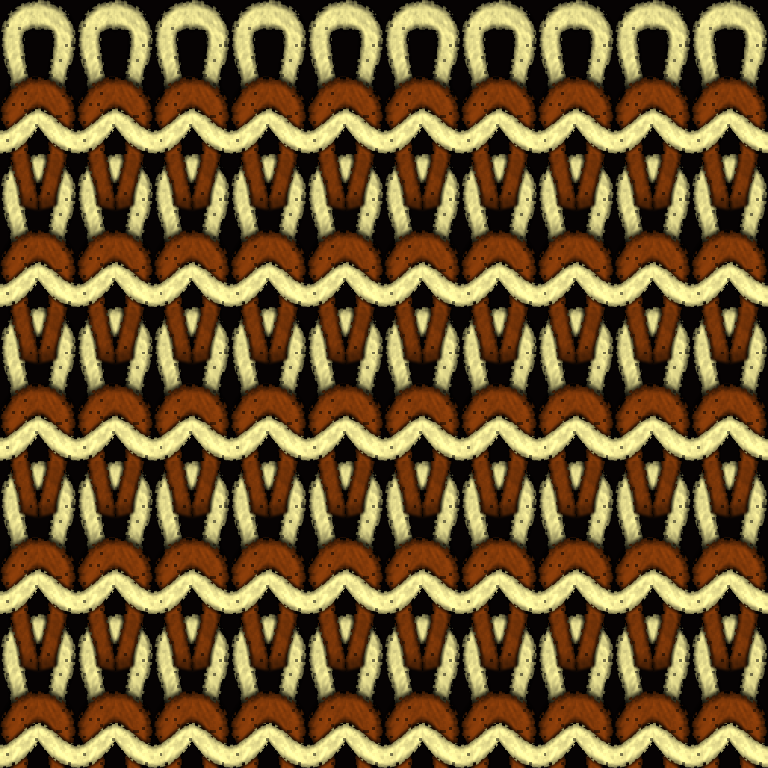
Write a three.js fragment shader that draws this pattern.

```glsl
varying vec2 vUv;

#define COLUMNS 10.0
#define ROWS 5.0
#define GRAIN 26.0
#define FUZZ 0.28
#define SPECKS 0.035
#define HEAD 0.48
#define CREAM vec3(0.97, 0.93, 0.60)
#define BROWN vec3(0.53, 0.235, 0.04)
#define GROUND vec3(0.025, 0.012, 0.012)

float hash(vec2 p) {
  return fract(sin(dot(p, vec2(127.1, 311.7))) * 43758.5453);
}

float noise(vec2 p) {
  vec2 i = floor(p);
  vec2 f = fract(p);
  f = f * f * (3.0 - 2.0 * f);
  return mix(mix(hash(i), hash(i + vec2(1.0, 0.0)), f.x),
             mix(hash(i + vec2(0.0, 1.0)), hash(i + 1.0), f.x), f.y);
}

// Signed position across a loop of yarn: 0 on its axis, +-1 at its edges.
// Each pair holds the distance of the axis from the centre and a half width.
float loopAcross(vec2 p, vec2 top, vec2 side, vec2 foot, vec2 taper) {
  float rise = max(HEAD - p.y, 0.0);
  float reach = length(vec2(p.x, rise));
  float lift = rise / max(reach, 0.001);
  vec2 strand = mix(side, top, lift * lift);
  strand = mix(strand, foot, smoothstep(taper.x, taper.y, p.y));
  return (reach - strand.x) / strand.y;
}

// Scalloped strand that hangs between the columns
float scallopAcross(vec2 p) {
  float v = 1.0 - 2.0 * abs(p.x);
  float upper = mix(0.70, 0.42, 0.5 - 0.5 * cos(3.14159 * v));
  float lower = mix(0.985, 0.65, v * v);
  return (2.0 * p.y - upper - lower) / (lower - upper);
}

// Wool texture, the same in every stitch
float wool(vec2 p, float slant) {
  vec2 along = vec2(p.x + slant * p.y, p.y - slant * p.x);
  float fibre = noise(along * vec2(26.0, 9.0) + 40.0);
  vec2 cell = floor(p * GRAIN);
  float speck = step(1.0 - SPECKS, hash(cell + 7.3));
  return (0.84 + 0.2 * fibre + 0.1 * (hash(cell + 3.1) - 0.5)) * (1.0 - 0.5 * speck);
}

// Lays a rounded strand, and its shadow, over what lies below
vec3 lay(vec3 below, vec3 tint, float across, float rim, float mask, float grain) {
  float t = abs(across);
  float rough = t + FUZZ * (grain - 0.5) * smoothstep(0.5, 1.0, t);
  float shadow = smoothstep(1.45, 0.95, t) * mask;
  float cover = smoothstep(1.07, 0.93, rough) * mask;
  float shade = 1.0 - rim * smoothstep(0.45, 1.0, rough);
  return mix(below * (1.0 - 0.7 * shadow), tint * shade, cover);
}

void main() {
  vec2 p = vec2(vUv.x * COLUMNS, (1.0 - vUv.y) * ROWS * 2.0);
  vec2 q = vec2(fract(p.x) - 0.5, mod(p.y, 2.0));
  vec2 lower = q - vec2(0.0, 1.01);
  vec2 upper = q + vec2(0.0, 0.99);
  float grain = hash(floor(q * GRAIN));
  float slant = q.x < 0.0 ? 0.5 : -0.5;
  float texture = wool(q, slant);
  vec3 color = GROUND;

  // Cream loop at the back
  float t = loopAcross(q, vec2(0.285, 0.185), vec2(0.335, 0.14),
                       vec2(0.24, 0.115), vec2(0.55, 1.13));
  float dim = 1.0 - 0.35 * smoothstep(0.8, 1.15, q.y);
  color = lay(color, CREAM * texture * dim, t, 0.6, smoothstep(1.3, 1.25, q.y), grain);

  // Brown legs coming down from the row above
  t = loopAcross(upper, vec2(0.24, 0.125), vec2(0.24, 0.125),
                 vec2(0.117, 0.118), vec2(0.95, 1.65));
  float tip = upper.y + 0.25 * abs(q.x);
  float legs = step(2.0, p.y) * smoothstep(1.76, 1.69, tip);
  dim = 0.92 - 0.4 * smoothstep(1.5, 1.74, tip);
  color = lay(color, BROWN * texture * dim, t, 0.6, legs, grain);

  // Brown arch
  t = loopAcross(lower, vec2(0.275, 0.2), vec2(0.28, 0.195),
                 vec2(0.25, 0.11), vec2(0.52, 0.85));
  float arch = smoothstep(-0.03, 0.0, lower.y);
  color = lay(color, BROWN * texture * 1.04, t, 0.6, arch, grain);

  // Cream scallop in front
  t = scallopAcross(lower);
  color = lay(color, CREAM * texture * 1.06, t, 0.45, 1.0, grain);

  gl_FragColor = vec4(color, 1.0);
}
```
